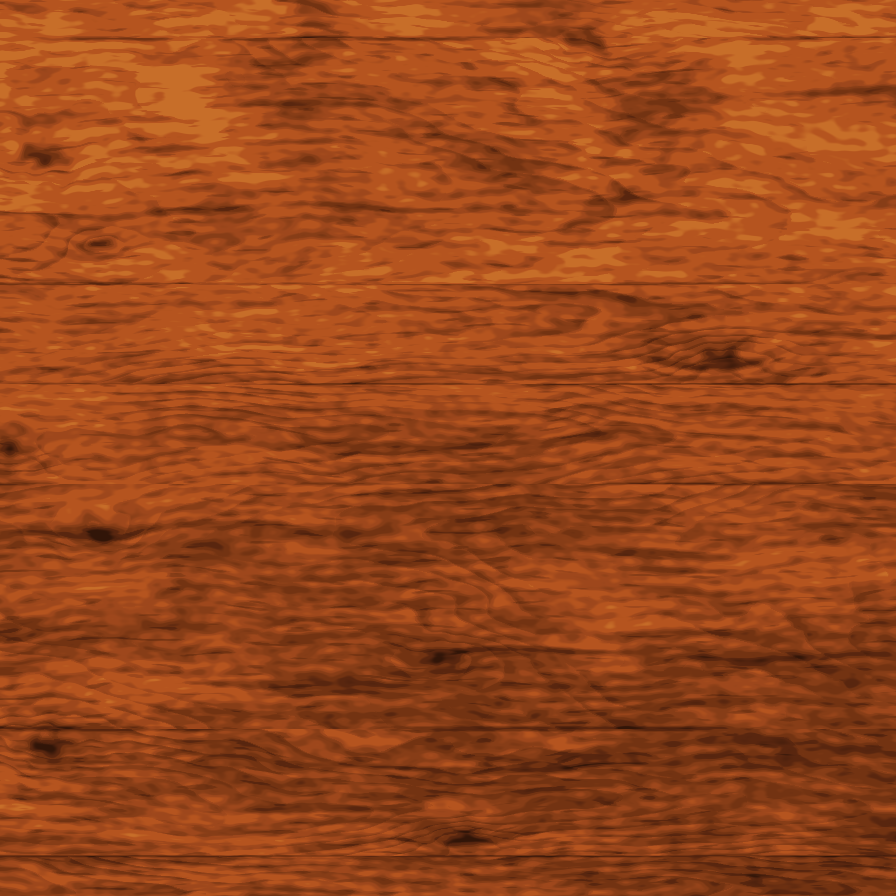
A WebGL 2 fragment shader for this texture:

```glsl
#version 300 es
precision highp float;

uniform vec2 u_resolution;
out vec4 outColor;

const float PLANKS = 6.0;
const float RING_RATE = 7.0;      // growth rings per canvas width
const float ARCH_STRETCH = 9.0;   // how far the arches are drawn out sideways
const float ARCH_ROUND = 0.02;    // tip radius of an arch
const int KNOTS = 9;
const float KNOT_SIZE = 0.015;
const float FIBRE = 0.4 * 4.0;
const float MOTTLE = 1.25;
const float FIGURE = 1.7;
const float BIAS = 0.36;
const float TONE_BLEND = 0.24;    // softness between neighbouring tones

const vec3 TONES[6] = vec3[6](
    vec3(0.35, 0.15, 0.06), vec3(0.45, 0.20, 0.07), vec3(0.53, 0.24, 0.09),
    vec3(0.62, 0.28, 0.11), vec3(0.71, 0.33, 0.12), vec3(0.78, 0.43, 0.16));
const float TONE_EDGES[5] = float[5](-1.55, -0.77, -0.18, 0.41, 1.48);

float hash(float n) {
    return fract(sin(n * 91.37 + 4.1) * 4375.85);
}

vec2 gradient(vec2 cell) {
    float angle = 6.2832 * fract(sin(dot(cell, vec2(127.1, 311.7))) * 43758.5);
    return vec2(cos(angle), sin(angle));
}

float noise(vec2 p) {
    vec2 i = floor(p), f = p - i;
    vec2 u = f * f * f * (f * (f * 6.0 - 15.0) + 10.0);
    vec2 e = vec2(1.0, 0.0);
    float low = mix(dot(gradient(i), f), dot(gradient(i + e), f - e), u.x);
    float high = mix(dot(gradient(i + e.yx), f - e.yx),
                     dot(gradient(i + 1.0), f - 1.0), u.x);
    return mix(low, high, u.y);
}

float fbm(vec2 p) {
    return noise(p) + 0.5 * noise(p * 2.03 + 7.3) + 0.25 * noise(p * 4.1 + 19.7);
}

// x: darkening at the cores, y: push on the surrounding grain
vec2 knots(vec2 p) {
    vec2 sum = vec2(0.0);
    for (int i = 0; i < KNOTS; i++) {
        float n = float(i);
        vec2 centre = vec2(hash(n + 2.0), (n + 0.2 + 0.6 * hash(n + 31.0)) / float(KNOTS));
        float size = KNOT_SIZE * mix(0.6, 1.3, hash(n + 57.0));
        vec2 d = (p - centre) * vec2(0.75, 1.7) / size;
        d += 0.9 * vec2(noise(p * 45.0), noise(p * 45.0 + 33.0));
        float r2 = dot(d, d);
        sum += vec2(exp(-r2), exp(-r2 * 0.09));
    }
    return sum;
}

// Nested arches along one plank, in ring counts
float ringField(vec2 p, float row, float across, float push) {
    float side = hash(row + 5.0) < 0.7 ? 1.0 : -1.0;
    float y = (across - mix(0.3, 0.7, hash(row + 11.0))) / PLANKS;
    y += 0.045 * fbm(p * vec2(2.6, 5.0) + row * 3.7);
    float arch = p.x * side + ARCH_STRETCH * sqrt(y * y + ARCH_ROUND * ARCH_ROUND);
    return RING_RATE * arch + 0.9 * fbm(p * vec2(6.0, 13.0)) + 2.2 * push;
}

void main() {
    vec2 p = gl_FragCoord.xy / u_resolution.y;

    // Planks of uneven height
    float rowCoord = p.y * PLANKS + 0.35 * sin(p.y * 11.0) + 0.57;
    float row = floor(rowCoord), across = rowCoord - row;
    vec2 q = p + vec2(row * 5.3, 0.0);
    vec2 knot = knots(p);

    // Grain lines bend with a slow wave and around the knots
    vec2 g = q;
    g.y += 0.022 * noise(q * vec2(3.0, 5.0)) + 0.008 * noise(q * vec2(9.0, 16.0));
    g.y += 0.012 * knot.y;

    // Broad light: bright top, dark lower right
    float tone = BIAS + 1.25 * (p.y - 0.5) + 0.5 * (hash(row + 23.0) - 0.5);
    tone -= 0.9 * smoothstep(0.5, 1.0, p.x) * smoothstep(0.3, 0.0, abs(p.y - 0.18));
    tone += FIGURE * noise(g * vec2(1.6, 11.0) + 3.0);

    // Curly sheen, strongest near the top
    vec2 curl = q * vec2(6.0, 10.0) + 1.3 * vec2(noise(q * 5.0), noise(q * 5.0 + 41.0));
    tone += fbm(curl) * mix(0.6, 2.1, smoothstep(0.55, 0.95, p.y));

    // Growth rings: slow ramp ending in a dark line
    float ring = fract(ringField(p, row, across, knot.y));
    float ringLine = smoothstep(0.5, 0.9, ring) * (1.0 - smoothstep(0.9, 1.0, ring));
    float ringFade = 0.55 + 0.9 * noise(q * vec2(3.0, 7.0) + 60.0);
    tone += ringFade * (0.4 * (0.5 - ring) - 0.95 * ringLine);

    // Fibres, mottle, long streaks and short pores
    tone += FIBRE * noise(g * vec2(8.0, 95.0));
    tone += MOTTLE * noise(g * vec2(48.0, 125.0) + 13.0);
    tone -= 1.1 * smoothstep(0.24, 0.5, noise(g * vec2(2.6, 62.0) + 27.0));
    tone -= 0.9 * smoothstep(0.28, 0.5, noise(g * vec2(22.0, 170.0) + 71.0));

    // Knots and broken seams
    tone -= 3.0 * knot.x + 0.45 * knot.y;
    float seamGap = min(across, 1.0 - across) / PLANKS;
    float seam = 1.0 - smoothstep(0.0006, 0.003, seamGap);
    tone -= 1.5 * seam * smoothstep(-0.25, 0.25, noise(vec2(p.x * 3.0, floor(rowCoord + 0.5) * 7.7)));

    // Tones in soft steps
    vec3 colour = TONES[0];
    for (int i = 0; i < 5; i++) {
        float edge = TONE_EDGES[i];
        colour = mix(colour, TONES[i + 1], smoothstep(edge - TONE_BLEND, edge + TONE_BLEND, tone));
    }
    colour *= 1.0 - 0.45 * smoothstep(-1.9, -3.6, tone);
    outColor = vec4(colour, 1.0);
}
```
